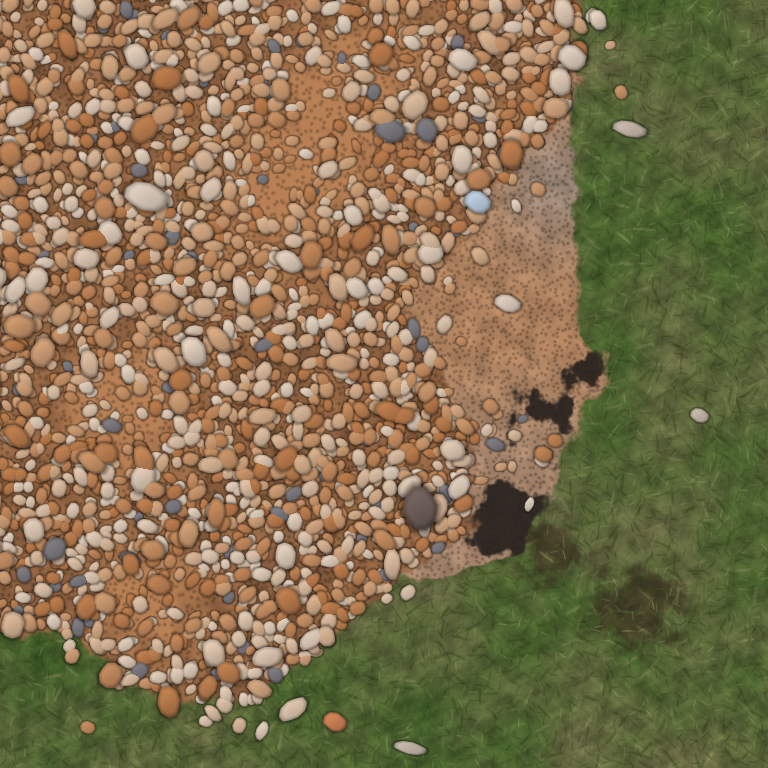
This texture is drawn by a WebGL 1 fragment shader. Its source:

```glsl
precision highp float;
// Ground seen from above: a bed of broken stone, a strip of bare soil and a lawn.
// Outlines split the regions, jittered cells scatter stones and grass blades,
// and layered sines roughen the borders and vary the colours.
uniform vec2 u_resolution;

mat2 rotate(float a) { return mat2(cos(a), sin(a), -sin(a), cos(a)); }
float ramp(float a, float b, float x) { return clamp((x - a) / (b - a), 0., 1.); }
vec2 neighbour(int k) { return vec2(mod(float(k), 3.), floor((float(k) + .5) / 3.)) - 1.; }

vec2 hash2(vec2 p) {
  vec3 q = fract(p.xyx * vec3(.1031, .1030, .0973));
  q += dot(q, q.yzx + 33.33);
  return fract((q.xx + q.yz) * q.zy);
}

float spot(vec2 p, float x, float y, float radius) {
  vec2 d = (p - vec2(x, y)) / radius;
  return exp(-dot(d, d));
}

// Layered sines
float ripple(vec2 p) {
  float sum = 0., amp = .5;
  for (int i = 0; i < 5; i++) {
    p = rotate(1.1) * p * 1.7 + vec2(1.3, .7);
    sum += amp * sin(p.x + 1.4 * sin(p.y * 1.2));
    amp *= .65;
  }
  return sum;
}

// Dark grains at jittered cell points
float grains(vec2 p) {
  float best = 2.;
  for (int k = 0; k < 9; k++) {
    vec2 cell = floor(p) + neighbour(k);
    best = min(best, length(cell + hash2(cell) - p));
  }
  return 1. - smoothstep(.1, .43, best);
}

// Region depths, positive inside
float gravelDepth(vec2 p) {
  float right = .31 + .22 * ramp(.07, .255, p.y) + .08 * ramp(.255, .31, p.y)
    - .085 * ramp(.44, .6, p.y) + .21 * ramp(.6, .86, p.y) + .02 * ramp(.86, 1., p.y);
  float bottom = .18 - .06 * ramp(.1, .15, p.x) - .04 * ramp(.15, .3, p.x);
  return min(right - p.x, p.y - bottom);
}

float soilDepth(vec2 p) {
  float right = .53 + .15 * ramp(.235, .28, p.y) + .1 * ramp(.28, .5, p.y) - .03 * ramp(.54, .58, p.y);
  return min(right - p.x, p.y - .245);
}

float sandiness(vec2 p) {
  return min(1., spot(p, .37, .76, .09) + spot(p, .17, .47, .08) + spot(p, .19, .22, .07)
    + .8 * spot(p, .47, .88, .09));
}

float stoneChance(vec2 p) {
  float depth = gravelDepth(p);
  return smoothstep(-.012, .012, depth) * (1. - .65 * sandiness(p)) + .15 * exp(-40. * abs(depth))
    + spot(p, .637, .445, .025) + spot(p, .715, .415, .018);
}

vec3 stoneTint(float h, float pale) {
  vec3 c = mix(vec3(.7, .46, .28), vec3(.79, .62, .47), smoothstep(0., .6, h));
  c = mix(c, vec3(.84, .77, .7), smoothstep(.6 - pale, .95, h));
  return mix(c, vec3(.47, .46, .48), step(.97, h));
}

float stoneShape(vec2 q, float angle, vec2 radius) {
  q = rotate(angle) * q / radius;
  float facets = max(max(abs(q.x), abs(q.y)), .75 * (abs(q.x + .25 * q.y) + abs(q.y)));
  return mix(length(q), facets, .6);
}

// Contact shadow, lit top edge and dark rim
vec3 paintStone(vec3 base, float d, vec2 q, vec3 tint, float soft) {
  float light = .98 + .13 * dot(q, vec2(-.5, .85)) - .2 * smoothstep(.65, 1., d);
  base *= .6 + .4 * smoothstep(.95, 1.4, d);
  return mix(base, tint * light, 1. - smoothstep(1. - soft, 1. + soft, d));
}

vec3 addStone(vec3 base, vec2 p, vec2 centre, vec2 radius, vec3 tint) {
  vec2 q = p - centre;
  return paintStone(base, stoneShape(q, .15, radius), q / radius.x, tint, .09);
}

vec3 addStones(vec3 base, vec2 p, float scale, float cover, float seed) {
  float best = 9.;
  vec2 offset = vec2(0.);
  vec3 tint = base;
  for (int k = 0; k < 9; k++) {
    vec2 cell = floor(p * scale) + neighbour(k);
    vec2 h = hash2(cell + seed), g = hash2(cell + seed + 17.);
    vec2 centre = cell + .15 + .7 * h, q = p * scale - centre;
    float d = stoneShape(q, g.y * 6.28, vec2(.4, .32) + vec2(.24, .18) * h);
    if (d < best && g.x < cover * stoneChance(centre / scale)) {
      best = d;
      offset = q * 2.;
      tint = stoneTint(fract(g.y * 7.3 + h.x), .35 * (1. - centre.y / scale));
    }
  }
  return paintStone(base, best, offset, tint, 1.6 * scale / u_resolution.x);
}

vec3 addBlades(vec3 base, vec2 p, float scale) {
  for (int k = 0; k < 9; k++) {
    vec2 cell = floor(p * scale) + neighbour(k), h = hash2(cell + scale), g = hash2(cell + scale + 9.);
    vec2 q = abs(rotate(g.x * 6.28) * (p * scale - cell - .15 - .7 * h));
    float blade = (1. - smoothstep(.02, .14, q.x)) * (1. - smoothstep(.3, .7, q.y));
    base = mix(base, mix(vec3(.21, .28, .11), vec3(.53, .55, .36), g.y * g.y), .5 * blade);
  }
  return base;
}

vec3 lawn(vec2 p) {
  float dry = .35 + .5 * ripple(p * 9.) + .35 * ramp(.5, 0., p.y) * ramp(.5, 1., p.x);
  vec3 c = mix(vec3(.29, .39, .18), vec3(.42, .42, .27), clamp(dry, 0., 1.));
  float bare = spot(p, .83, .21, .07) + spot(p, .71, .29, .05) + .3 * ripple(p * 40.);
  c = mix(c, vec3(.25, .2, .14), .75 * smoothstep(.35, .8, bare));
  c = mix(c, vec3(.21, .35, .13), .6 * (spot(p, .56, .07, .05) + spot(p, .06, .14, .08)));
  c = addBlades(addBlades(c, p, 46.), p, 88.);
  return c * (.97 + .16 * ripple(p * 55.));
}

vec3 soil(vec2 p) {
  float grey = min(1., spot(p, .73, .76, .09) + .5 * ramp(.55, .42, p.y));
  vec3 c = mix(vec3(.69, .51, .37), vec3(.61, .53, .47), grey);
  c *= 1. + .1 * ripple(p * 45.) - .22 * grains(p * 130.);
  float peat = 1.3 * spot(p, .66, .32, .055) + .6 * spot(p, .715, .475, .07) + spot(p, .775, .53, .022);
  return mix(c, vec3(.14, .12, .11), .9 * smoothstep(.45, .7, peat + .35 * ripple(p * 38.)));
}

void main() {
  vec2 p = gl_FragCoord.xy / u_resolution;
  float rough = .012 * ripple(p * 32.);
  // Lawn, soil strip, sand bedding
  vec3 c = mix(lawn(p), soil(p), smoothstep(-.006, .006, soilDepth(p) + rough));
  float sand = clamp(.35 + sandiness(p) + .3 * ripple(p * 30.), 0., 1.);
  vec3 bedding = mix(vec3(.47, .32, .21), vec3(.72, .5, .33), sand) * (1. - .2 * grains(p * 110.));
  c = mix(c, bedding, smoothstep(-.008, .008, gravelDepth(p) + rough));
  // Stones from small to large
  c = addStones(c, p, 62., .8, 11.);
  c = addStones(c, p, 46., .75, 43.);
  c = addStones(c, p, 31., .22, 71.);
  // Single stones
  vec3 pale = vec3(.83, .77, .71);
  c = addStone(c, p, vec2(.19, .744), vec2(.028, .018), pale);
  c = addStone(c, p, vec2(.661, .605), vec2(.017, .011), pale);
  c = addStone(c, p, vec2(.622, .737), vec2(.017, .014), vec3(.7, .77, .83));
  c = addStone(c, p, vec2(.547, .338), vec2(.022, .028), vec3(.42, .36, .34));
  c = addStone(c, p, vec2(.745, .925), vec2(.018, .016), pale);
  c = addStone(c, p, vec2(.82, .832), vec2(.022, .01), pale * .9);
  c = addStone(c, p, vec2(.911, .459), vec2(.012, .009), pale * .9);
  c = addStone(c, p, vec2(.436, .06), vec2(.015, .012), vec3(.78, .49, .32));
  c = addStone(c, p, vec2(.534, .026), vec2(.021, .008), pale * .9);
  gl_FragColor = vec4(c, 1.);
}
```
